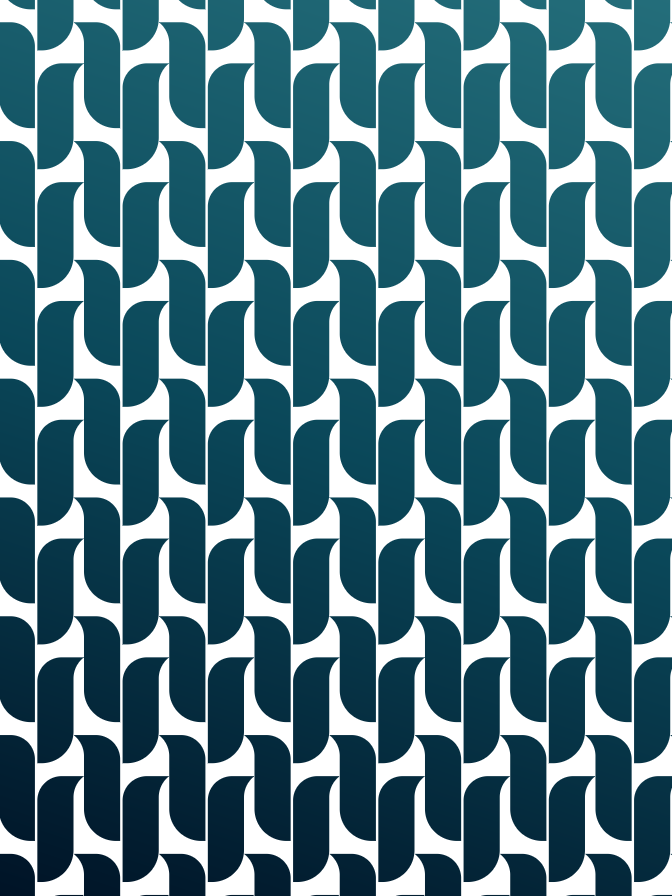
Give the GLSL for this pattern, as a WebGL 2 fragment shader.

```glsl
#version 300 es
precision highp float;
// Interlocking leaf ribbons on white: each cell holds one leaf and its raised mirror twin.
// A leaf is two rounded corners intersected, joined to a hooked tip cut by a circle.
// A diagonal three-stop gradient spans the whole canvas behind the leaf mask.

uniform vec2 u_resolution;
out vec4 outColor;

// Lengths below are in column pitches.
const float COLUMNS = 7.883;           // columns across the canvas width
const float ROW_PITCH = 1.3936;
const vec2 ORIGIN = vec2(0.438, 0.164); // lower outer corner of the first leaf
const vec2 LEAF = vec2(0.4243, 1.242);  // width and height of the leaf body
const float TIP_REACH = 0.123;
const float TWIN_RISE = 0.482;

const vec3 PAPER = vec3(1.0);
const vec3 DEEP_NAVY = vec3(0.0, 0.075, 0.15);
const vec3 PETROL = vec3(0.04, 0.28, 0.35);
const vec3 TEAL = vec3(0.14, 0.43, 0.48);

// Signed distance to a quarter plane (q < 0 inside) with a rounded corner.
float roundCorner(vec2 q, float radius) {
  vec2 k = q + radius;
  return min(max(k.x, k.y), 0.0) + length(max(k, 0.0)) - radius;
}

// Hooked tip on the inner top edge, hollowed below by a circle.
float tipDistance(vec2 p, vec2 size, float reach, float radius) {
  float drop = sqrt(radius * radius - (radius - reach) * (radius - reach));
  vec2 center = vec2(size.x + radius, size.y - drop);
  float hollow = radius - length(p - center);
  float across = max(p.x - size.x - reach, size.x - 0.1 - p.x);
  float along = max(p.y - size.y, center.y - p.y);
  return max(hollow, max(across, along));
}

// Leaf with its outer edge at x = 0 and its base at y = 0.
float leafDistance(vec2 p, vec2 size, float reach) {
  float shoulder = roundCorner(vec2(-p.x, p.y - size.y), 0.285);
  float belly = roundCorner(vec2(p.x - size.x, -p.y), 0.375);
  return min(max(shoulder, belly), tipDistance(p, size, reach, 0.31));
}

// Wraps x into one period, keeping half of the spare gap on each side of the shape.
float wrapCentered(float x, float period, float extent) {
  float margin = 0.5 * (period - extent);
  return mod(x + margin, period) - margin;
}

vec3 canvasGradient(vec2 uv) {
  float t = 0.8 * uv.y + 0.2 * uv.x;
  vec3 lower = mix(DEEP_NAVY, PETROL, clamp(t * 2.0, 0.0, 1.0));
  return mix(lower, TEAL, clamp(t * 2.0 - 1.0, 0.0, 1.0));
}

void main() {
  float pixel = COLUMNS / u_resolution.x;
  vec2 p = gl_FragCoord.xy * pixel - ORIGIN;

  // Left leaf, then its mirrored twin shifted upward.
  float pairWidth = 2.0 * LEAF.x + TIP_REACH;
  float x = wrapCentered(p.x, 1.0, pairWidth);
  float leftY = wrapCentered(p.y, ROW_PITCH, LEAF.y);
  float rightY = wrapCentered(p.y - TWIN_RISE, ROW_PITCH, LEAF.y);
  float left = leafDistance(vec2(x, leftY), LEAF, TIP_REACH);
  float right = leafDistance(vec2(pairWidth - x, rightY), LEAF, TIP_REACH);

  // Smooth coverage over one pixel.
  float coverage = clamp(0.5 - min(left, right) / pixel, 0.0, 1.0);
  vec3 ink = canvasGradient(gl_FragCoord.xy / u_resolution);
  outColor = vec4(mix(PAPER, ink, coverage), 1.0);
}
```
